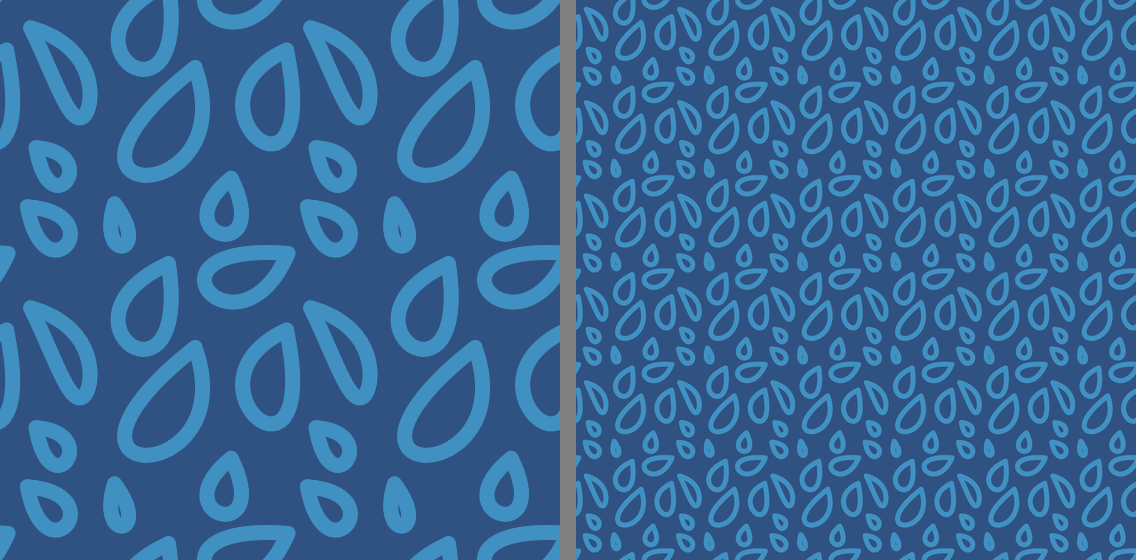
Left: one tile. Right: repeated 3 by 3.
This pattern is drawn by a Shadertoy shader. Its source:

```glsl
// Seamless pattern of outlined, leaning teardrops scattered on deep blue.
#define REPEATS 2.0
#define TILE 384.0
#define HALF_STROKE 10.3
#define DROPS 9
#define SEGMENTS 32
#define REACH 120.0
#define GROUND vec3(0.19, 0.32, 0.51)
#define LINE vec3(0.25, 0.57, 0.76)

// Tip position in tile units (y down) and sideways bend of the axis.
const vec3 TIPS[DROPS] = vec3[DROPS](
    vec3(42.0, 38.0, 0.3),
    vec3(231.0, 361.5, 0.0),
    vec3(267.5, 92.5, 0.0),
    vec3(393.0, 68.5, 0.0),
    vec3(49.5, 202.5, 0.0),
    vec3(37.5, 283.5, 0.0),
    vec3(157.0, 279.5, 0.0),
    vec3(317.0, 244.5, 0.0),
    vec3(395.0, 347.5, 0.0));

// Axis from tip to base (xy) and skewed spread across it (zw).
const vec4 FRAMES[DROPS] = vec4[DROPS](
    vec4(75.0, 119.0, 38.0, -54.0),
    vec4(-51.5, 112.0, -77.0, -53.0),
    vec4(-67.0, 148.0, -120.0, 0.0),
    vec4(-40.0, 121.0, -79.0, -66.0),
    vec4(42.0, 45.0, 28.0, -40.0),
    vec4(54.0, 52.0, 36.0, -45.0),
    vec4(10.8, 58.0, 30.0, -4.0),
    vec4(-14.4, 76.0, -60.0, -16.0),
    vec4(-108.0, 53.0, 57.0, 66.0));

float segmentDistance(vec2 p, vec2 a, vec2 b) {
    vec2 pa = p - a, ba = b - a;
    float h = clamp(dot(pa, ba) / max(dot(ba, ba), 1e-6), 0.0, 1.0);
    return length(pa - ba * h);
}

// Cubic loop that leaves the tip and returns to it as c runs from -1 to 1.
vec2 dropOutline(float c, vec4 frame, float bend) {
    float s = 1.0 - c * c;
    vec2 side = vec2(frame.y, -frame.x);
    return s * (frame.xy + c * frame.zw) + bend * s * (1.0 - s) * side;
}

float dropDistance(vec2 p, vec4 frame, float bend) {
    float d = REACH;
    vec2 previous = vec2(0.0);
    for (int i = 1; i <= SEGMENTS; i++) {
        float c = 2.0 * float(i) / float(SEGMENTS) - 1.0;
        vec2 next = dropOutline(c, frame, bend);
        d = min(d, segmentDistance(p, previous, next));
        previous = next;
    }
    return d;
}

void mainImage(out vec4 fragColor, in vec2 fragCoord) {
    vec2 uv = fragCoord / iResolution.xy;
    vec2 p = vec2(uv.x, 1.0 - uv.y) * REPEATS * TILE;
    float pixel = REPEATS * TILE / min(iResolution.x, iResolution.y);

    // Nearest outline, each drop wrapped around its own middle.
    float d = REACH;
    for (int i = 0; i < DROPS; i++) {
        vec4 frame = FRAMES[i];
        vec2 middle = 0.5 * frame.xy;
        vec2 q = p - TIPS[i].xy - middle;
        q -= TILE * floor(q / TILE + 0.5);
        if (length(q) < REACH) {
            d = min(d, dropDistance(q + middle, frame, TIPS[i].z));
        }
    }

    // Stroke with smoothed edges.
    float ink = 1.0 - smoothstep(-0.6 * pixel, 0.6 * pixel, d - HALF_STROKE);
    fragColor = vec4(mix(GROUND, LINE, ink), 1.0);
}
```
